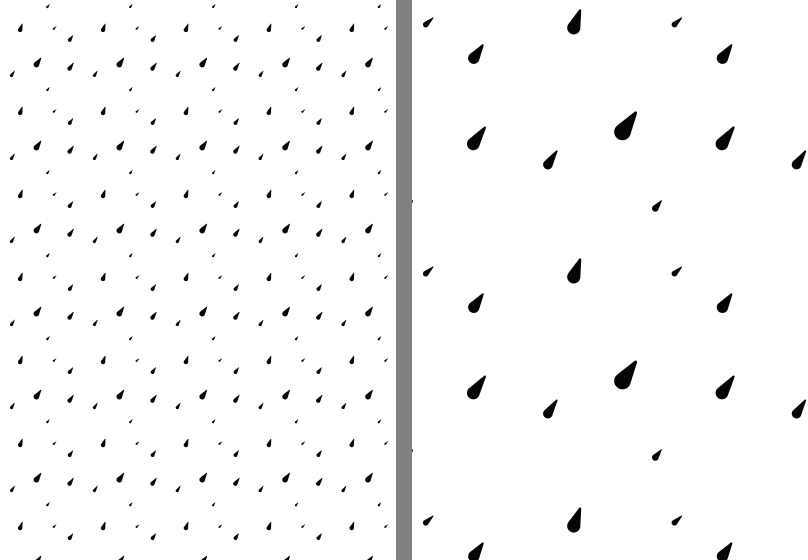
Left, the full canvas; right, a detail of the centre.
A Shadertoy shader for this pattern:

```glsl
const vec3 PAPER = vec3(1.0);
const vec3 INK = vec3(0.02);
const vec2 TILES_PER_HEIGHT = vec2(6.756, 6.745);
const float TIP_RATIO = 0.18;
const int DROP_COUNT = 7;

// Bulb centre (xy) and tip (zw) of each drop, in tile units, y down
const vec4 DROP_AXES[DROP_COUNT] = vec4[](
    vec4(0.243, 0.360, 0.270, 0.286),
    vec4(0.439, 0.778, 0.495, 0.697),
    vec4(0.841, 0.482, 0.879, 0.427),
    vec4(0.839, 0.826, 0.888, 0.757),
    vec4(0.139, 0.909, 0.176, 0.853),
    vec4(0.571, 0.085, 0.596, 0.053),
    vec4(0.648, 0.347, 0.678, 0.319)
);
const float BULB_RADII[DROP_COUNT] = float[](
    0.0264, 0.0334, 0.0228, 0.0255, 0.0193, 0.0132, 0.0114
);

// Offset to the nearest copy of a point on the unit lattice
vec2 nearestRepeat(vec2 offset) {
    return offset - floor(offset + 0.5);
}

// Signed distance to a tapered capsule, bulb at the origin
float dropDistance(vec2 p, vec2 tip, float bulbRadius, float tipRadius) {
    vec2 axis = normalize(tip);
    float span = length(tip) - tipRadius;
    vec2 q = vec2(abs(p.x * axis.y - p.y * axis.x), dot(p, axis));
    float slope = (bulbRadius - tipRadius) / span;
    float side = sqrt(1.0 - slope * slope);
    float along = dot(q, vec2(-slope, side));
    if (along < 0.0) return length(q) - bulbRadius;
    if (along > side * span) return length(q - vec2(0.0, span)) - tipRadius;
    return dot(q, vec2(side, slope)) - bulbRadius;
}

// Distance to the closest drop of the repeating field
float rainDistance(vec2 p) {
    float nearest = 1.0;
    for (int i = 0; i < DROP_COUNT; i++) {
        vec4 axis = DROP_AXES[i];
        float radius = BULB_RADII[i];
        vec2 local = nearestRepeat(p - axis.xy);
        nearest = min(nearest, dropDistance(local, axis.zw - axis.xy, radius, radius * TIP_RATIO));
    }
    return nearest;
}

void mainImage(out vec4 fragColor, in vec2 fragCoord) {
    // Tile space, measured from the top left
    vec2 fromTop = vec2(fragCoord.x, iResolution.y - fragCoord.y) / iResolution.y;
    float pixel = TILES_PER_HEIGHT.y / iResolution.y;
    float coverage = clamp(0.5 - rainDistance(fromTop * TILES_PER_HEIGHT) / pixel, 0.0, 1.0);
    fragColor = vec4(mix(PAPER, INK, coverage), 1.0);
}
```
